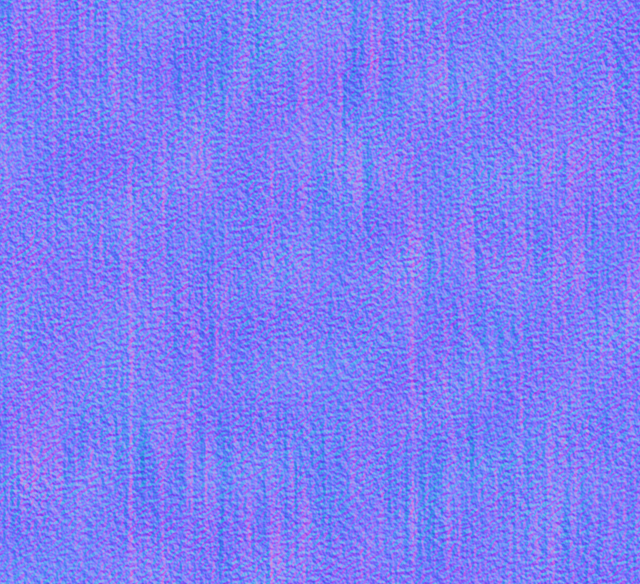
A WebGL 1 fragment shader for this texture map:

```glsl
precision highp float;
// Tangent-space normal map of a rough, brushed surface: fine slanted grain
// from the slope of a noise height field, plus thin vertical brush streaks,
// broad undulation, a faint ring dent and a few small nicks.
uniform vec2 u_resolution;

float hash(vec2 p) {
  vec3 q = fract(p.xyx * vec3(0.1031, 0.1030, 0.0973));
  q += dot(q, q.yzx + 33.33);
  return fract((q.x + q.y) * q.z);
}

// Contribution of one lattice corner with a random unit gradient
float corner(vec2 cell, vec2 offset) {
  float angle = 6.2832 * hash(cell);
  return dot(vec2(cos(angle), sin(angle)), offset);
}

// Gradient noise, about -0.7 to 0.7
float noise(vec2 p) {
  vec2 i = floor(p), f = p - i;
  vec2 w = f * f * f * (f * (f * 6.0 - 15.0) + 10.0);
  vec2 e = vec2(1.0, 0.0);
  return mix(
    mix(corner(i, f), corner(i + e, f - e), w.x),
    mix(corner(i + e.yx, f - e.yx), corner(i + 1.0, f - 1.0), w.x), w.y);
}

mat2 rotation(float a) {
  return mat2(cos(a), -sin(a), sin(a), cos(a));
}

// Short slanted ridges broken up by finer, nearly round grit
float grainHeight(vec2 p) {
  vec2 ridge = rotation(0.68) * p * vec2(108.0, 162.0);
  vec2 grit = rotation(0.25) * p * vec2(235.0, 225.0);
  return noise(ridge + 260.0) + 0.42 * noise(grit + 590.0);
}

vec2 grainSlope(vec2 p) {
  vec2 e = vec2(0.0008, 0.0);
  return vec2(1.3, 1.2) * vec2(grainHeight(p + e) - grainHeight(p - e),
                               grainHeight(p + e.yx) - grainHeight(p - e.yx));
}

// Sideways slope of the vertical brush marks
float streakSlope(vec2 p) {
  float patches = 0.85 + 0.9 * noise(p * vec2(8.0, 4.0) + 12.0);
  float s = 0.5 * noise(vec2(p.x * 185.0, p.y * 7.0 + 3.0));
  s += 0.3 * noise(vec2(p.x * 88.0, p.y * 3.0 + 21.0));
  s += 0.16 * noise(vec2(p.x * 35.0, p.y * 2.0 + 52.0));
  s *= patches;
  // Long narrow lines that fade in and out
  for (int i = 0; i < 10; i++) {
    float k = float(i);
    float d = (p.x - fract(0.205 + 0.61 * k)) / 0.0026;
    float fade = smoothstep(-0.4, 0.4, noise(vec2(k * 7.3 + 0.4, p.y * 3.0)));
    s += (0.38 - 0.02 * k) * fade * exp(-d * d);
  }
  // Cluster of leaning scratches
  vec2 c = (p - vec2(0.75, 0.38)) / vec2(0.07, 0.11);
  vec2 lean = rotation(0.14) * p;
  s += 0.6 * exp(-dot(c, c)) * noise(lean * vec2(90.0, 9.0) + 5.0);
  return s;
}

// Thin circular dent, clearest on its upper left
vec2 ringSlope(vec2 p) {
  vec2 d = p - vec2(0.955, 0.605);
  float r = length(d) + 0.0001;
  float t = (r - 0.103 - 0.006 * noise(p * 16.0)) / 0.0025;
  float side = smoothstep(-0.2, 0.8, dot(d / r, vec2(-0.8, 0.6)));
  return -0.4 * side * t * exp(-t * t) * d / r;
}

// Short, nearly level scratches
vec2 nickSlope(vec2 p) {
  vec2 s = vec2(0.0);
  for (int i = 0; i < 6; i++) {
    float k = float(i);
    vec2 place = fract(vec2(0.28, 0.61) + k * vec2(0.618, 0.377));
    vec2 d = rotation(0.9 * hash(vec2(k, 8.0)) - 0.3) * (p - place);
    d /= vec2(0.013, 0.0022);
    s += vec2(-0.15, 0.6) * d.y * exp(-dot(d, d));
  }
  return s;
}

void main() {
  vec2 p = gl_FragCoord.xy / u_resolution.x;

  // Broad undulation
  vec2 slope = 0.17 * vec2(noise(p * vec2(8.0, 6.0) + 2.3),
                           noise(rotation(0.5) * p * vec2(6.0, 11.0) + 31.7));
  float roughness = 1.0 + 0.25 * noise(p * 11.0 + 80.0);
  slope += roughness * grainSlope(p);
  slope.x += streakSlope(p) - 0.02;
  slope += ringSlope(p) + nickSlope(p);

  // Pack the unit normal into colour
  vec3 normal = normalize(vec3(slope, 1.0));
  gl_FragColor = vec4(0.5 + normal * vec3(0.5, 0.5, 0.485), 1.0);
}
```
